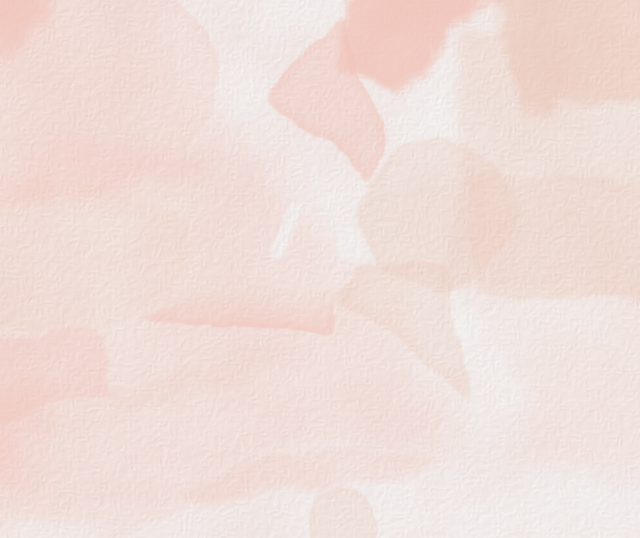
Reproduce this background procedurally as a WebGL 2 fragment shader.

```glsl
#version 300 es
precision highp float;
// Blush and sand watercolour washes with crisp drying edges on embossed paper.
uniform vec2 u_resolution;
out vec4 fragColor;

float hash(vec2 p) {
    vec3 q = fract(p.xyx * vec3(0.1031, 0.103, 0.0973));
    q += dot(q, q.yzx + 33.33);
    return fract((q.x + q.y) * q.z);
}

float noise(vec2 p) {
    vec2 i = floor(p), f = fract(p);
    f = f * f * (3.0 - 2.0 * f);
    return mix(mix(hash(i), hash(i + vec2(1, 0)), f.x),
               mix(hash(i + vec2(0, 1)), hash(i + 1.0), f.x), f.y);
}

float fbm(vec2 p) {
    float sum = 0.0, amp = 0.5;
    for (int i = 0; i < 5; i++) {
        sum += amp * noise(p);
        p = mat2(1.6, 1.2, -1.2, 1.6) * p + 7.3;
        amp *= 0.5;
    }
    return sum;
}

float smoothMax(float a, float b) {
    float h = max(0.02 - abs(a - b), 0.0);
    return max(a, b) + h * h / 0.08;
}

// Signed distance to the line a-b, negative on its right
float side(vec2 p, vec2 a, vec2 b) {
    return dot(p - a, normalize(vec2(a.y - b.y, b.x - a.x)));
}

// Rounded convex quad, corners clockwise
float quad(vec2 p, vec2 a, vec2 b, vec2 c, vec2 d) {
    return smoothMax(smoothMax(side(p, a, b), side(p, b, c)),
                     smoothMax(side(p, c, d), side(p, d, a)));
}

float ellipse(vec2 p, vec2 centre, vec2 radii, float tilt) {
    float c = cos(tilt), s = sin(tilt);
    vec2 q = mat2(c, -s, s, c) * (p - centre);
    float k = length(q / radii);
    return k * (k - 1.0) / max(length(q / (radii * radii)), 0.001);
}

// Pigment fill with a darker line where the water dried
vec3 wash(vec3 under, float d, vec3 pigment, float opacity, float soft, float rim) {
    float fill = 1.0 - smoothstep(-soft, soft, d);
    float line = exp(-abs(d) / 0.009) * (1.0 - smoothstep(-0.002, 0.002, d));
    return mix(under, pigment, opacity * (fill + rim * line));
}

// Worm-like ridges of the paper surface
float grain(vec2 p) {
    p += 0.8 * vec2(noise(p * 0.6), noise(p * 0.6 + 40.0));
    return 1.0 - abs(2.0 * noise(p) - 1.0) + 0.4 * noise(p * 2.1);
}

void main() {
    vec2 uv = gl_FragCoord.xy / u_resolution.y;
    vec2 wobble = vec2(fbm(uv * 8.0), fbm(uv * 8.0 + 31.0)) - 0.48;
    vec2 p = uv + 0.055 * wobble;
    vec2 bleed = uv + 0.13 * wobble;
    float cloud = fbm(uv * 5.0 + 12.0);

    vec3 paper = vec3(0.942, 0.926, 0.921);
    vec3 blush = vec3(0.945, 0.845, 0.82);
    vec3 rose = vec3(0.945, 0.755, 0.71);
    vec3 sand = vec3(0.925, 0.805, 0.755);
    vec3 col = mix(paper, blush, 0.3 * cloud);

    // Broad pale grounds
    col = wash(col, quad(bleed, vec2(-0.3, 1.2), vec2(0.45, 0.8), vec2(0.85, 0.2), vec2(-0.3, -0.05)), blush, 0.58, 0.07, 0.0);
    col = wash(col, quad(bleed, vec2(0.88, 0.47), vec2(1.4, 0.47), vec2(1.4, 0.08), vec2(1.0, 0.12)), blush, 0.32, 0.04, 0.0);

    // Left pools and their rosy bleeds
    col = wash(col, ellipse(p, vec2(0.02, 0.86), vec2(0.38, 0.24), 0.0), blush, 0.5, 0.007, 0.35);
    col = wash(col, ellipse(p, vec2(0.1, 0.53), vec2(0.25, 0.14), 0.0), sand, 0.2, 0.012, 0.3);
    col = wash(col, ellipse(bleed, vec2(0.18, 0.68), vec2(0.2, 0.045), 0.0), rose, 0.27, 0.045, 0.0);
    col = wash(col, ellipse(bleed, vec2(0.0, 0.97), vec2(0.07, 0.06), 0.0), rose, 0.6, 0.03, 0.0);
    col = wash(col, quad(p, vec2(-0.2, 0.35), vec2(0.2, 0.395), vec2(0.205, 0.27), vec2(-0.2, 0.16)), rose, 0.28, 0.008, 0.2);
    col = wash(col, ellipse(bleed, vec2(-0.02, 0.19), vec2(0.1, 0.1), 0.0), rose, 0.45, 0.08, 0.0);

    // Wedge that fades upward, and long brush strokes below
    float wedgeFade = 1.0 - smoothstep(0.38, 0.48, uv.y);
    col = wash(col, quad(p, vec2(0.25, 0.41), vec2(0.63, 0.55), vec2(0.613, 0.371), vec2(0.45, 0.385)), rose, 0.35 * wedgeFade, 0.005, 0.8);
    col = wash(col, ellipse(bleed, vec2(0.36, 0.3), vec2(0.17, 0.025), 0.15), rose, 0.13, 0.015, 0.0);
    col = wash(col, ellipse(p, vec2(0.58, 0.12), vec2(0.24, 0.032), 0.16), blush, 0.5, 0.012, 0.1);
    col = wash(col, ellipse(bleed, vec2(0.25, 0.07), vec2(0.4, 0.035), 0.12), blush, 0.4, 0.02, 0.0);

    // Sand layers on the right
    col = wash(col, quad(p, vec2(0.846, 0.93), vec2(1.3, 0.95), vec2(1.3, 0.42), vec2(0.83, 0.47)), sand, 0.4, 0.018, 0.0);
    col = wash(col, quad(p, vec2(0.85, 0.685), vec2(1.3, 0.665), vec2(1.3, 0.43), vec2(0.9, 0.45)), sand, 0.28, 0.01, 0.5);
    col = wash(col, ellipse(p, vec2(0.81, 0.6), vec2(0.14, 0.14), 0.0), sand, 0.33, 0.008, 0.5);
    col = wash(col, quad(p, vec2(0.66, 0.52), vec2(0.84, 0.5), vec2(0.87, 0.25), vec2(0.62, 0.45)), sand, 0.38, 0.008, 0.4);
    col = wash(col, ellipse(p, vec2(0.64, 0.02), vec2(0.065, 0.075), 0.0), sand, 0.32, 0.005, 0.4);

    // Petal and dense pools along the top
    col = wash(col, quad(p, vec2(0.64, 0.98), vec2(0.72, 0.74), vec2(0.685, 0.67), vec2(0.495, 0.82)), rose, 0.38, 0.005, 0.6);
    col = wash(col, quad(bleed, vec2(0.64, 1.1), vec2(0.95, 1.1), vec2(0.77, 0.83), vec2(0.645, 0.93)), rose, 0.78, 0.018, 0.0);
    col = wash(col, quad(bleed, vec2(0.84, 1.1), vec2(1.4, 1.1), vec2(1.25, 0.84), vec2(0.98, 0.81)), sand, 0.8, 0.018, 0.0);

    // Bare paper gaps
    vec2 g = uv + 0.02 * wobble;
    col = wash(col, quad(g, vec2(0.545, 0.625), vec2(0.567, 0.62), vec2(0.523, 0.515), vec2(0.494, 0.515)), paper, 0.95, 0.004, 0.0);
    col = wash(col, ellipse(p, vec2(0.65, 0.555), vec2(0.022, 0.033), 0.0), paper, 0.9, 0.006, 0.0);

    // Uneven pigment, then paper relief lit from the upper left
    col += (cloud - 0.48) * vec3(-0.01, -0.06, -0.065);
    float relief = grain(uv * 105.0) - grain(uv * 105.0 + vec2(-0.3, 0.3));
    float dense = smoothstep(0.78, 0.86, col.g);
    col += relief * mix(0.008, 0.032, dense);
    fragColor = vec4(clamp(col, 0.0, 1.0), 1.0);
}
```
